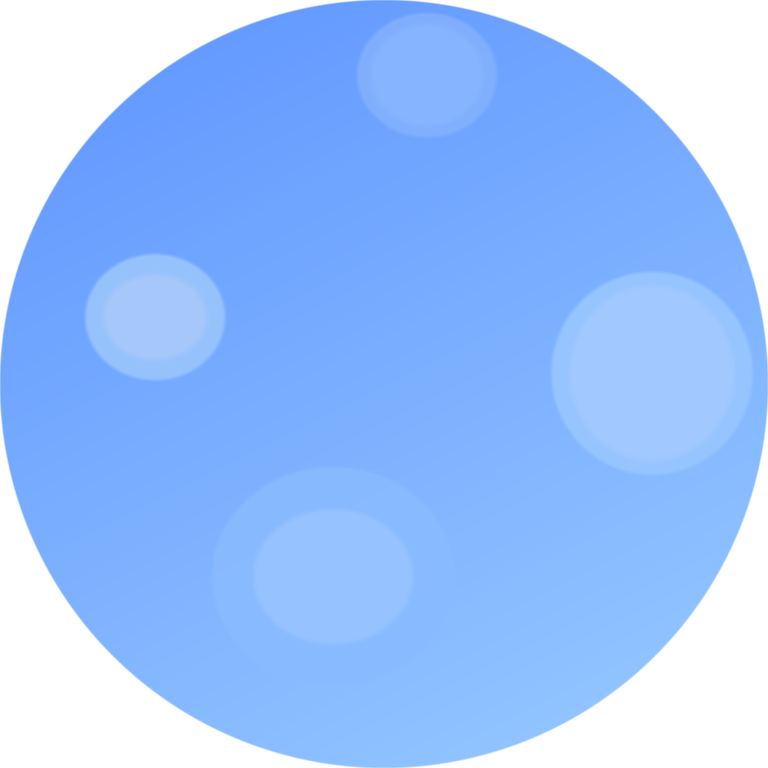
This background is drawn by a Shadertoy shader. Its source:

```glsl
// A blue gradient disc on white, holding four pale two-layered bubbles.

// Soft coverage of an axis-aligned ellipse; blur is the edge width.
float ellipse(vec2 p, vec2 center, vec2 radii, float blur) {
    vec2 q = (p - center) / radii;
    float dist = (length(q) - 1.0) * min(radii.x, radii.y);
    return 1.0 - smoothstep(-blur, blur, dist);
}

// Paints an outer halo, then a brighter core inside it.
vec3 bubble(vec3 base, vec2 p, vec2 center, vec2 halo, vec2 core, vec4 haloTint, vec4 coreTint) {
    base = mix(base, haloTint.rgb, haloTint.a * ellipse(p, center, halo, 0.0035));
    return mix(base, coreTint.rgb, coreTint.a * ellipse(p, center, core, 0.005));
}

void mainImage(out vec4 fragColor, in vec2 fragCoord) {
    float size = min(iResolution.x, iResolution.y);
    vec2 p = (fragCoord - 0.5 * iResolution.xy) / size + 0.5;

    // Diagonal gradient, deeper at the upper left
    float slope = clamp(dot(p - 0.5, vec2(0.45, -0.89)) + 0.5, 0.0, 1.0);
    vec3 color = mix(vec3(0.395, 0.605, 1.0), vec3(0.565, 0.765, 1.0), slope);

    // Top bubble
    color = bubble(color, p, vec2(0.556, 0.902), vec2(0.091, 0.081), vec2(0.073, 0.066),
                   vec4(0.51, 0.69, 0.99, 0.9), vec4(0.53, 0.71, 1.0, 0.8));
    // Left bubble
    color = bubble(color, p, vec2(0.202, 0.587), vec2(0.091, 0.082), vec2(0.067, 0.055),
                   vec4(0.59, 0.76, 0.99, 1.0), vec4(0.65, 0.78, 0.98, 1.0));
    // Right bubble
    color = bubble(color, p, vec2(0.849, 0.514), vec2(0.131, 0.132), vec2(0.107, 0.114),
                   vec4(0.59, 0.77, 1.0, 1.0), vec4(0.63, 0.785, 1.0, 1.0));
    // Lower bubble
    color = bubble(color, p, vec2(0.434, 0.249), vec2(0.158, 0.143), vec2(0.104, 0.088),
                   vec4(0.535, 0.73, 1.0, 0.9), vec4(0.59, 0.76, 1.0, 1.0));

    // Disc over white
    float disc = ellipse(p, vec2(0.5), vec2(0.5), max(0.0015, 0.75 / size));
    fragColor = vec4(mix(vec3(1.0), color, disc), 1.0);
}
```
